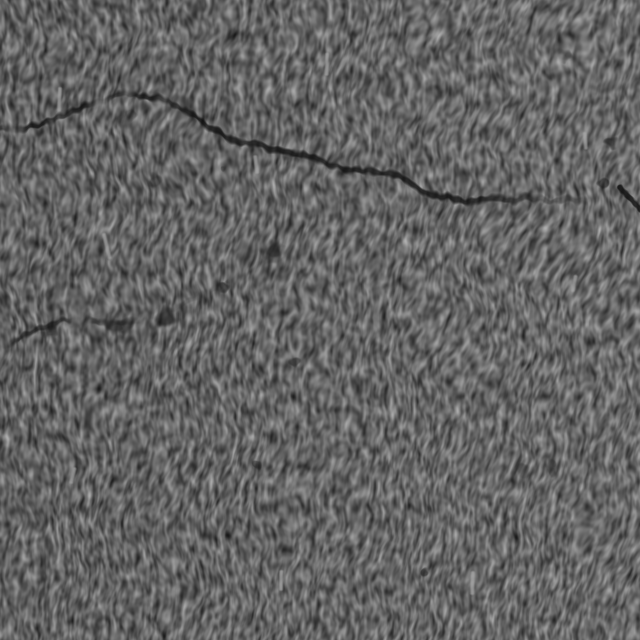
This texture is drawn by a WebGL 2 fragment shader. Its source:

```glsl
#version 300 es
precision highp float;
// Weathered grey stone: fine, mostly upright grain made of stretched gradient
// noise on a gently sheared domain, cut by two ragged hairline cracks and
// sprinkled with dark pits and a few pale mineral slivers.

uniform vec2 u_resolution;
out vec4 fragColor;

const float STONE_GREY = 0.394;
const float CRACK_GREY = 0.11;
const float PIT_GREY = 0.17;
const float SLIVER_GREY = 0.68;

// Two random values in 0..1 for an integer cell.
vec2 hash2(vec2 cell) {
    uvec2 v = uvec2(ivec2(cell)) * 1664525u + 12345u;
    v.x += v.y * 1664525u;
    v.y += v.x * 1664525u;
    v ^= v >> 16u;
    v.x += v.y * 1664525u;
    v.y += v.x * 1664525u;
    v ^= v >> 16u;
    return vec2(v & 65535u) / 65535.0;
}

float cornerSlope(vec2 cell, vec2 corner, vec2 f) {
    float angle = 6.2832 * hash2(cell + corner).x;
    return dot(vec2(cos(angle), sin(angle)), f - corner);
}

float gradientNoise(vec2 p) {
    vec2 cell = floor(p), f = p - cell;
    vec2 u = f * f * f * (f * (f * 6.0 - 15.0) + 10.0);
    float low = mix(cornerSlope(cell, vec2(0, 0), f), cornerSlope(cell, vec2(1, 0), f), u.x);
    float high = mix(cornerSlope(cell, vec2(0, 1), f), cornerSlope(cell, vec2(1, 1), f), u.x);
    return mix(low, high, u.y);
}

// Upright grain whose lean wanders, tipping right towards the right edge.
float grain(vec2 p) {
    vec2 q = p;
    q.x -= 0.16 * p.x * p.y;
    q.x += 0.022 * gradientNoise(p * vec2(6.0, 8.0) + 3.0);
    q.x += 0.005 * gradientNoise(p * vec2(34.0, 30.0) + 9.0);
    q.y += 0.007 * gradientNoise(p * vec2(60.0, 20.0) + 17.0);
    return gradientNoise(q * vec2(115.0, 46.0))
         + 0.55 * gradientNoise(q * vec2(187.0, 83.0) + 41.0)
         + 0.30 * gradientNoise(q * vec2(41.0, 27.0) + 73.0);
}

// Centre lines of the cracks as heights over x.
float upperPath(float x) {
    return 0.80 + 0.05 * smoothstep(0.02, 0.21, x) - 0.075 * smoothstep(0.22, 0.40, x)
         - 0.05 * smoothstep(0.36, 0.64, x) - 0.035 * smoothstep(0.61, 0.70, x);
}

float lowerPath(float x) {
    return 0.467 + 0.032 * smoothstep(0.0, 0.12, x) + 0.11 * smoothstep(0.18, 0.50, x);
}

float raggedLine(vec2 p, float height, float halfWidth, float seed) {
    float wander = 0.010 * gradientNoise(vec2(p.x * 24.0, seed))
                 + 0.006 * gradientNoise(vec2(p.x * 75.0, seed + 5.3));
    float width = max(halfWidth * (1.0 + 1.4 * gradientNoise(p * 60.0 + seed)), 0.0005);
    return 1.0 - smoothstep(0.3 * width, width + 0.003, abs(p.y - height - wander));
}

float segmentDistance(vec2 p, vec2 a, vec2 b) {
    vec2 ab = b - a;
    return length(p - a - ab * clamp(dot(p - a, ab) / dot(ab, ab), 0.0, 1.0));
}

float pit(vec2 p, vec2 centre, float radius) {
    float d = length(p - centre) + 0.010 * gradientNoise(p * 75.0);
    return 1.0 - smoothstep(0.5 * radius, 1.4 * radius, d);
}

void main() {
    vec2 p = gl_FragCoord.xy / u_resolution;
    float speckle = grain(p);
    float grey = STONE_GREY + 0.03 * (p.x - 0.5) + 0.30 * speckle;

    // Pits: some scattered freely, some strung along the lower crack
    float pits = 0.0;
    for (int i = 0; i < 12; i++) {
        vec2 place = hash2(vec2(i, 211)), trait = hash2(vec2(i, 307));
        float radius = mix(0.005, 0.011, trait.x);
        pits = max(pits, pit(p, place, radius) * mix(0.35, 0.8, trait.y));
    }
    for (int i = 0; i < 6; i++) {
        vec2 trait = hash2(vec2(i, 401)), jitter = hash2(vec2(i, 503)) - 0.5;
        float x = 0.06 + 0.065 * (float(i) + trait.x);
        vec2 centre = vec2(x, lowerPath(x) + 0.03 * jitter.x);
        pits = max(pits, pit(p, centre, mix(0.007, 0.016, trait.y)) * (0.7 + 0.4 * jitter.y));
    }
    grey = mix(grey, PIT_GREY + 0.08 * speckle, pits);

    // Pale slivers
    for (int i = 0; i < 9; i++) {
        vec2 place = hash2(vec2(i, 601)), trait = hash2(vec2(i, 709));
        vec2 reach = vec2(0.6 * (trait.x - 0.5), 1.0) * mix(0.004, 0.018, trait.y);
        float d = segmentDistance(p, place - reach, place + reach);
        grey = mix(grey, SLIVER_GREY, 0.65 * (1.0 - smoothstep(0.0005, 0.005, d)));
    }

    // Cracks: a long dark one, a faint broken one and a short steep tail
    float patchy = smoothstep(-0.35, 0.25, gradientNoise(p * vec2(28.0, 20.0) + 51.0));
    float upperFade = mix(0.95, 0.35, smoothstep(0.70, 0.90, p.x)) * (1.0 - smoothstep(0.90, 0.95, p.x));
    upperFade *= mix(patchy, 1.0, smoothstep(0.18, 0.32, p.x) * 0.7 + 0.2);
    float lowerFade = 0.75 * patchy * mix(1.0, 0.3, smoothstep(0.10, 0.25, p.x));
    lowerFade *= 1.0 - smoothstep(0.40, 0.52, p.x);
    float cracks = max(raggedLine(p, upperPath(p.x), 0.0048, 1.7) * upperFade,
                       raggedLine(p, lowerPath(p.x), 0.0042, 8.4) * lowerFade);
    float tail = segmentDistance(p, vec2(0.968, 0.707), vec2(1.01, 0.664))
               + 0.004 * gradientNoise(p * 90.0);
    cracks = max(cracks, 0.95 * (1.0 - smoothstep(0.002, 0.006, tail)));
    grey = mix(grey, CRACK_GREY + 0.06 * speckle, cracks);

    fragColor = vec4(vec3(clamp(grey, 0.0, 1.0)), 1.0);
}
```
